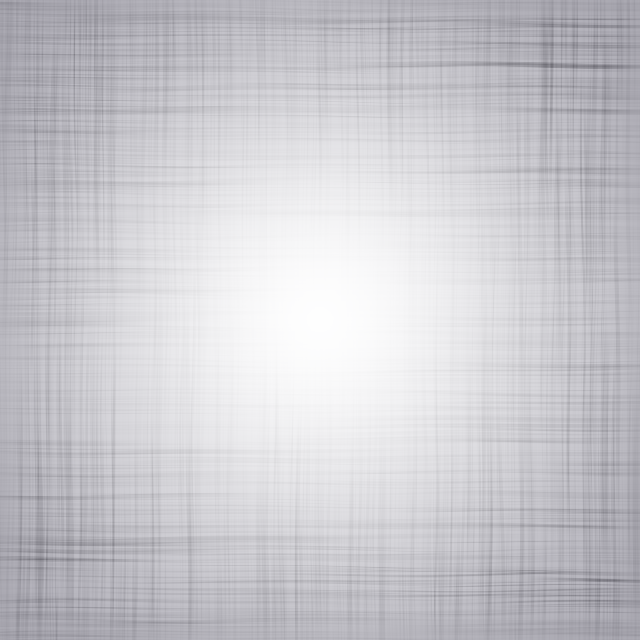
Reproduce this background procedurally as a Shadertoy shader.

```glsl
const vec3 PALE = vec3(0.995, 0.995, 0.996);
const vec3 RIM = vec3(0.645, 0.640, 0.675);
const int LAYERS = 6;

float hash(vec2 p) {
    vec3 q = fract(p.xyx * 0.1031);
    q += dot(q, q.yzx + 33.33);
    return fract((q.x + q.y) * q.z);
}

// One layer of tapered, slightly tilted strands running along x
float strands(vec2 p, float rows, float len, float seed, float pixel) {
    float bend = 0.0025 * sin(p.x * 6.0 + seed) + 0.0012 * sin(p.x * 15.0 + p.y * 9.0 + seed * 2.3);
    float y = (p.y + bend) * rows;
    float row = floor(y);
    float s = p.x / len + 7.0 * hash(vec2(row, seed));
    float t = fract(s);
    vec2 id = vec2(row + seed * 17.0, floor(s) + 3.0);
    float weight = hash(id);
    float shape = hash(id + 41.7);

    float centre = 0.5 + 0.3 * (weight - 0.5) + 0.3 * (shape - 0.5) * (t - 0.5);
    float dist = abs(fract(y) - centre) / rows;
    float halfWidth = mix(0.10, 0.26, shape) / rows;
    float body = 1.0 - smoothstep(max(0.0, halfWidth - pixel), halfWidth + pixel, dist);
    float taper = smoothstep(0.0, 0.3, t) * (1.0 - smoothstep(0.7, 1.0, t));
    return weight * weight * taper * body;
}

// Coarse to fine strand layers in one direction
float threads(vec2 p, float seed, float pixel) {
    float sum = 0.0;
    float rows = 43.0;
    for (int i = 0; i < LAYERS; i++) {
        float n = float(i);
        float len = 0.28 + 0.4 * hash(vec2(n, seed));
        sum += strands(p, rows, len, seed + n * 5.3, pixel);
        rows *= 1.39;
    }
    return sum;
}

// Denser weave in a band just inside the border
float bandDensity(float x) {
    float inset = (min(x, 1.0 - x) - 0.10) / 0.08;
    return 0.85 + 0.35 * exp(-inset * inset);
}

// Slow variation that gathers strands into patches
float patches(vec2 p, float seed) {
    return 1.0 + 0.18 * sin(p.x * 5.0 + seed) * sin(p.y * 23.0 + seed * 1.7)
               + 0.12 * sin(p.y * 51.0 + p.x * 3.0 + seed);
}

void mainImage(out vec4 fragColor, in vec2 fragCoord) {
    vec2 uv = fragCoord / iResolution.xy;
    float pixel = 0.6 / min(iResolution.x, iResolution.y);

    // Radial glow
    float shade = smoothstep(0.0, 0.7, length(uv - 0.5));
    vec3 color = mix(PALE, RIM, shade);

    // Crossed linen threads
    float across = threads(uv, 2.0, pixel) * bandDensity(uv.y) * patches(uv, 1.0);
    float upright = threads(uv.yx, 61.0, pixel) * bandDensity(uv.x) * patches(uv.yx, 4.0);
    float weave = across + 0.85 * upright;

    // Weave thins out at the border and vanishes in the glow
    vec2 inset = min(uv, 1.0 - uv);
    float border = mix(0.45, 1.0, smoothstep(0.0, 0.06, min(inset.x, inset.y)));
    color += shade * border * (0.055 - 0.075 * weave);

    fragColor = vec4(clamp(color, 0.0, 1.0), 1.0);
}
```
